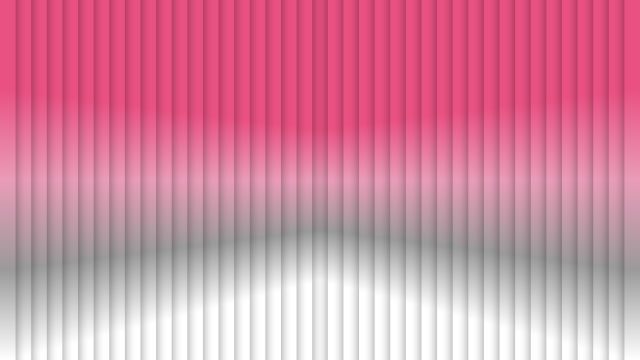
Write a WebGL 1 fragment shader that draws this background.

```glsl
precision highp float;
// Overlapping vertical slats with a pink, grey and white gradient that narrows toward the centre.

#define SLATS 41.0
#define MID_Y 0.5
#define CENTRE_HALF 0.278
#define EDGE_HALF 0.5
#define SHADOW_DEPTH 0.23
#define SHADOW_WIDTH 0.75
#define PINK vec3(0.914, 0.318, 0.514)
#define PALE_PINK vec3(0.914, 0.612, 0.718)
#define GREY vec3(0.604)
#define WHITE vec3(1.0)

uniform vec2 u_resolution;

// Four evenly spaced stops; t is 0 at the foot of a slat and 1 at its head
vec3 slatGradient(float t) {
  vec3 c = mix(WHITE, GREY, clamp(t * 4.0, 0.0, 1.0));
  c = mix(c, PALE_PINK, clamp(t * 4.0 - 1.0, 0.0, 1.0));
  return mix(c, PINK, clamp(t * 4.0 - 2.0, 0.0, 1.0));
}

// Soft shadow falling off with distance from the overlapping edge
float shadow(float dist) {
  float fade = 1.0 - clamp(dist / SHADOW_WIDTH, 0.0, 1.0);
  return SHADOW_DEPTH * fade * fade;
}

// One slat; x is measured in slat widths
vec3 slat(float index, float x, float y) {
  float middle = 0.5 * (SLATS - 1.0);
  float offset = index - middle;
  float halfHeight = mix(CENTRE_HALF, EDGE_HALF, abs(offset) / middle);
  vec3 colour = slatGradient(0.5 + 0.5 * (y - MID_Y) / halfHeight);

  // Outer slats lie on top, so each shadow points to the centre
  float isCovered = step(abs(offset), middle - 0.5);
  float fromLeft = shadow(x - index) * step(offset, 0.5);
  float fromRight = shadow(index + 1.0 - x) * step(-0.5, offset);
  return colour * (1.0 - isCovered * (fromLeft + fromRight));
}

void main() {
  vec2 uv = gl_FragCoord.xy / u_resolution;
  float x = uv.x * SLATS;

  // Blend the two slats over one pixel at their shared edge
  float edge = floor(x + 0.5);
  float pixel = SLATS / u_resolution.x;
  float side = clamp((x - edge) / pixel + 0.5, 0.0, 1.0);
  vec3 colour = mix(slat(edge - 1.0, x, uv.y), slat(edge, x, uv.y), side);
  gl_FragColor = vec4(colour, 1.0);
}
```
